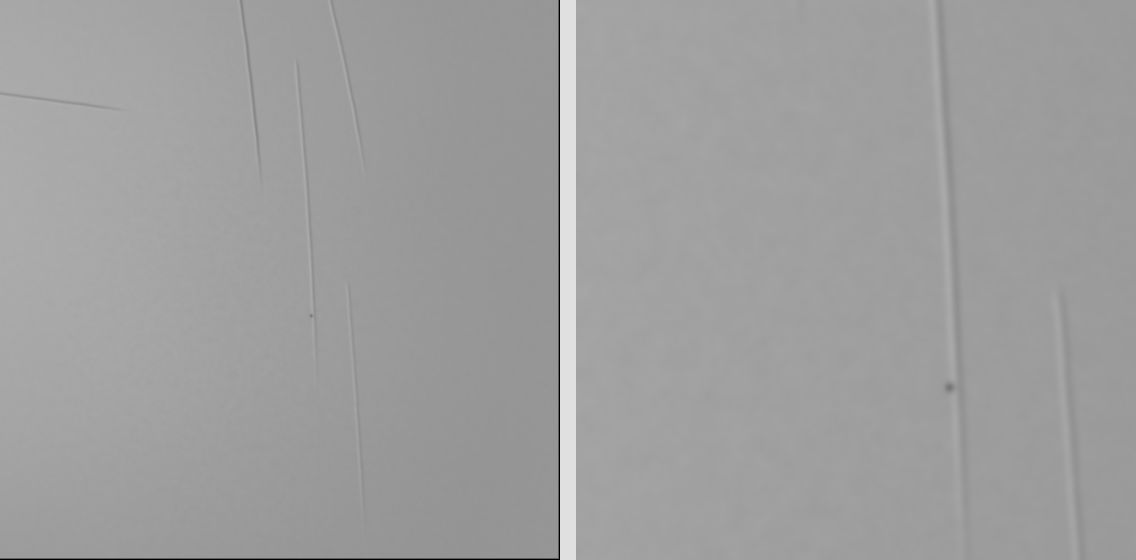
Left, the full canvas; right, a detail of the centre.
A three.js fragment shader for this texture:

```glsl
varying vec2 vUv;

vec2 hashGradient(vec2 cell) {
  vec2 h = vec2(dot(cell, vec2(127.1, 311.7)), dot(cell, vec2(269.5, 183.3)));
  return 2.0 * fract(sin(h) * 43758.545) - 1.0;
}

float gradientNoise(vec2 p) {
  vec2 i = floor(p);
  vec2 f = fract(p);
  vec2 w = f * f * f * (f * (f * 6.0 - 15.0) + 10.0);
  float bottom = mix(dot(hashGradient(i), f),
                     dot(hashGradient(i + vec2(1.0, 0.0)), f - vec2(1.0, 0.0)), w.x);
  float top = mix(dot(hashGradient(i + vec2(0.0, 1.0)), f - vec2(0.0, 1.0)),
                  dot(hashGradient(i + 1.0), f - 1.0), w.x);
  return mix(bottom, top, w.y);
}

float softBand(float d, float width) {
  return exp(-d * d / (width * width));
}

// Embossed crease from a to b, bowed sideways: a lit flank beside a shaded one
float crease(vec2 p, vec2 a, vec2 b, float bow, float light, float dark) {
  vec2 span = b - a;
  float along = dot(p - a, span) / dot(span, span);
  vec2 side = normalize(vec2(-span.y, span.x));
  float d = dot(p - a, side) - bow * 4.0 * along * (1.0 - along);
  d += 0.0012 * gradientNoise(vec2(along * 9.0, a.x * 50.0));
  float fade = smoothstep(-0.01, 0.03, along) * (1.0 - smoothstep(0.65, 1.02, along));
  float relief = light * softBand(d + 0.0022, 0.0026) - dark * softBand(d - 0.0022, 0.0028);
  return fade * relief;
}

void main() {
  vec2 p = vUv;

  // Wall light falling off from the left, dimmer toward the lower corner
  float shade = mix(0.678, 0.588, smoothstep(-0.1, 1.0, p.x));
  shade -= 0.055 * (1.0 - p.x) * pow(p.y - 0.62, 2.0) / 0.38;
  shade -= 0.012 * (1.0 - p.y) * (1.0 - p.x);
  shade += 0.006 * gradientNoise(p * 4.0);

  // Faint rough plaster, strongest left of the centre
  vec2 warp = 0.006 * vec2(gradientNoise(p * 30.0), gradientNoise(p * 30.0 + 17.0));
  float roughness = 0.4 + 0.6 * softBand(length((p - vec2(0.38, 0.42)) * vec2(1.0, 0.7)), 0.3);
  float grain = gradientNoise((p + warp) * 62.0) + 0.8 * gradientNoise((p + warp) * 125.0 + 9.0);
  shade += 0.013 * roughness * grain;
  shade += 0.005 * gradientNoise(p * 210.0);

  // Creases: one from the left edge, four hanging nearly upright
  shade += crease(p, vec2(-0.03, 0.835), vec2(0.25, 0.798), 0.0, 0.015, 0.085);
  shade += crease(p, vec2(0.424, 1.03), vec2(0.467, 0.64), 0.003, 0.035, 0.1);
  shade += crease(p, vec2(0.528, 0.896), vec2(0.567, 0.27), 0.005, 0.045, 0.055);
  shade += crease(p, vec2(0.582, 1.03), vec2(0.657, 0.66), 0.004, 0.05, 0.055);
  shade += crease(p, vec2(0.62, 0.497), vec2(0.652, 0.02), 0.002, 0.035, 0.035);

  // Small dark speck on the middle crease
  shade -= 0.17 * softBand(length(p - vec2(0.556, 0.436)), 0.003);

  // Thin black rim on the right and bottom
  float rim = max(smoothstep(0.9965, 0.9985, p.x), 1.0 - smoothstep(0.0015, 0.0035, p.y));
  gl_FragColor = vec4(vec3(shade * (1.0 - rim)), 1.0);
}
```
